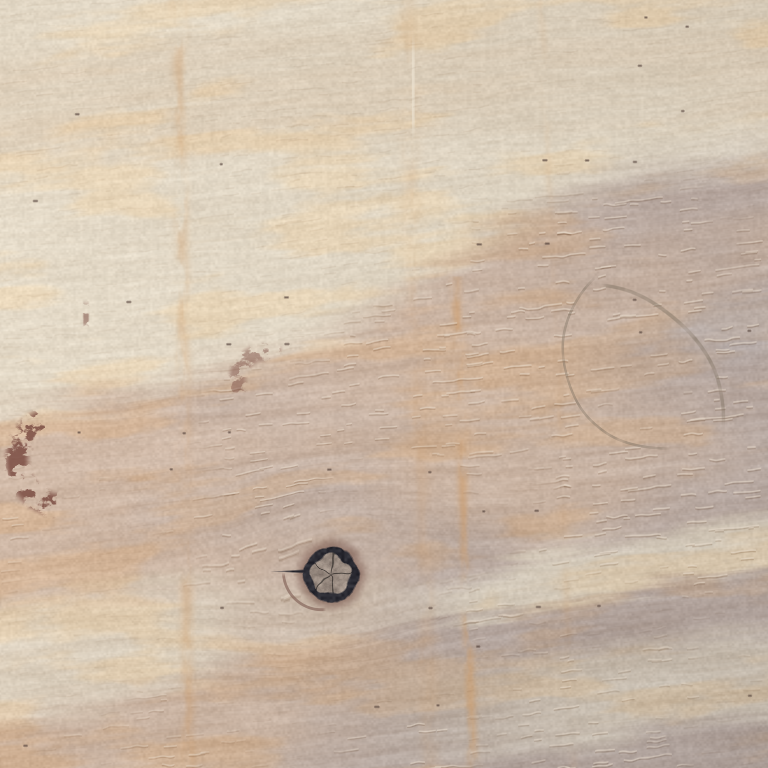
Reproduce this texture procedurally as a Shadertoy shader.

```glsl
// Pale sawn board: cream sapwood over pinkish heartwood, with one dark knot.
// Soft curves give the bands, stretched noise bent round the knot the grain;
// torn fibres, specks, glue lines, stains and pencil arcs lie on top.

float hash(vec2 p) {
    return fract(sin(dot(p, vec2(127.1, 311.7))) * 43758.5453);
}

float noise(vec2 p) {
    vec2 i = floor(p), f = fract(p);
    f = f * f * (3.0 - 2.0 * f);
    return mix(mix(hash(i), hash(i + vec2(1, 0)), f.x),
               mix(hash(i + vec2(0, 1)), hash(i + vec2(1, 1)), f.x), f.y);
}

float fbm(vec2 p) {
    float sum = 0.0, amp = 0.53;
    for (int i = 0; i < 4; i++) {
        sum += amp * noise(p);
        p = p * 2.03 + 17.3;
        amp *= 0.5;
    }
    return sum;
}

// Antialiased inside of a signed distance
float cover(float d) {
    return clamp(0.5 - 0.6 * d * iResolution.y, 0.0, 1.0);
}

// Soft band around a centre line
float band(float d, float halfWidth) {
    return 1.0 - smoothstep(halfWidth * 0.5, halfWidth * 1.3, abs(d));
}

// One random stroke per grid cell, lying along x
float strokes(vec2 p, vec2 grid, float len, float width, float chance) {
    vec2 cell = floor(p * grid) + grid;
    vec2 q = fract(p * grid) - 0.3 - 0.4 * vec2(hash(cell), hash(cell + 5.3));
    q /= grid;
    float halfLen = len * (0.2 + 0.8 * hash(cell + 9.1));
    q.x -= clamp(q.x, -halfLen, halfLen);
    return cover(length(q) - width) * step(hash(cell + 2.7), chance);
}

// Part of a circle, facing the angle "mid", with soft ends
float arc(vec2 q, float radius, float mid, float halfAngle, float width) {
    float turn = acos(clamp(dot(normalize(q + 1e-5), vec2(cos(mid), sin(mid))), -1.0, 1.0));
    return band(length(q) - radius, width) * (1.0 - smoothstep(halfAngle - 0.15, halfAngle, turn));
}

// Broken vertical line of glue, leaning slightly
float glue(vec2 p, float x, float width) {
    float d = (p.x - x - (0.64 - p.y) * 0.06 * x) / width;
    return exp(-d * d) * smoothstep(0.3, 0.75, fbm(p * vec2(60, 22)));
}

void mainImage(out vec4 fragColor, in vec2 fragCoord) {
    vec2 p = fragCoord / iResolution.y;

    // Grain coordinates: tilted, and pushed apart by the knot
    vec2 k = p - vec2(0.431, 0.252);
    float bend = exp(-dot(k * k, vec2(49, 100)));
    vec2 g = vec2(p.x, p.y - 0.1 * p.x - 0.65 * k.y * bend);
    g.y += 0.012 * (fbm(p * 6.0) - 0.5);
    float streak = fbm(g * vec2(5, 75)) - 0.5;
    float fineStreak = fbm(g * vec2(22, 210) + 40.0) - 0.5;
    float cloud = fbm(g * vec2(3, 7) + 8.0) - 0.5;
    float wobble = 0.08 * cloud + 0.04 * streak;

    // Sapwood and heartwood bands
    float edge = p.y - 0.47 - 0.2 * p.x - 0.15 * smoothstep(0.35, 0.85, p.x);
    float soft = mix(0.025, 0.06, p.x);
    float upper = smoothstep(-soft, soft, edge + wobble);
    float lower = band(p.y - 0.13 - 0.17 * p.x + wobble, mix(0.085, 0.03, smoothstep(0.1, 0.6, p.x)));
    lower *= 0.85 - 0.5 * band(k.x, 0.16);
    float corner = band(p.y - 0.02 - 0.11 * p.x + wobble, 0.06) * smoothstep(0.4, 0.8, p.x);
    float cream = max(upper, max(lower, 0.7 * corner));
    float low = 1.0 - smoothstep(0.0, 0.5, p.y);
    float greyness = smoothstep(0.2, 0.85, 0.75 * p.x + 0.25 * low + 0.9 * cloud);
    vec3 heart = mix(vec3(0.80, 0.71, 0.64), vec3(0.735, 0.675, 0.645), greyness);
    vec3 col = mix(heart, vec3(0.875, 0.835, 0.765), cream);
    float topBand = band(p.y - 0.85 - 0.09 * p.x + wobble, 0.08);
    col = mix(col, vec3(0.835, 0.765, 0.675), topBand * (0.45 + 0.9 * streak));

    // Yellow and bluish tints, light falling off to the lower right
    float yellow = smoothstep(0.47, 0.67, fbm(g * vec2(7, 28) + 60.0));
    col += vec3(0.02, -0.01, -0.05) * yellow;
    float blue = band(length(p - vec2(0.95, 0.6)), 0.08) + band(length(p - vec2(0.35, 0.06)), 0.09);
    col = mix(col, vec3(0.71, 0.69, 0.70), 0.45 * blue * smoothstep(-0.25, 0.1, cloud));
    col *= 1.025 - 0.05 * p.x - 0.07 * low * (0.4 + 0.6 * p.x);

    // Grain and surface tooth
    col += vec3(0.075, 0.09, 0.1) * streak * (1.0 - 0.5 * upper);
    col += vec3(0.06, 0.07, 0.08) * fineStreak;
    col += 0.045 * (noise(p * 330.0) - 0.5) + 0.03 * (noise(p * 170.0) - 0.5);

    // Glue lines and a pale scratch
    float lines = 0.55 * glue(p, 0.237, 0.009) + 0.25 * glue(p, 0.54, 0.012) + 0.2 * glue(p, 0.72, 0.006);
    lines += 0.9 * glue(p, 0.593, 0.007) * cover(p.y - 0.64);
    col = mix(col, vec3(0.80, 0.61, 0.42), 0.65 * lines);
    float scratch = band(p.x - 0.538, 0.002) * band(p.y - 0.885, 0.06);
    col = mix(col, vec3(0.92, 0.88, 0.81), 0.75 * scratch);

    // Torn fibres with a thin shadow below, mostly on the heartwood
    vec2 f = g + vec2(0, 0.003 * noise(p * vec2(90, 30)));
    float rough = (1.0 - 0.85 * upper) * smoothstep(0.35, 0.6, fbm(p * 6.0 + 3.0));
    for (float n = 0.0; n < 3.0; n++) {
        vec2 grid = vec2(9.0 + 8.0 * n, 48.0 + 14.0 * n);
        float len = 0.035 / (1.0 + n);
        float shade = strokes(f + vec2(0, 0.002), grid, len, 0.0007, 0.3);
        col *= 1.0 - vec3(0.11, 0.14, 0.17) * shade * (0.25 + rough);
        col = mix(col, vec3(0.90, 0.85, 0.79), 0.7 * rough * strokes(f, grid, len, 0.0007, 0.3));
    }
    col = mix(col, vec3(0.36, 0.29, 0.26), 0.75 * strokes(p, vec2(15, 17), 0.002, 0.0013, 0.13));

    // Reddish brown stains and pencil arcs
    float stain = arc(p - vec2(0.08, 0.4), 0.058, 3.2, 1.5, 0.016);
    stain += 0.55 * arc(p - vec2(0.345, 0.505), 0.036, 2.4, 1.4, 0.012);
    stain += 0.6 * band(p.x - 0.112, 0.004) * band(p.y - 0.59, 0.016);
    stain *= smoothstep(0.48, 0.6, fbm(p * vec2(75, 95)));
    col = mix(col, vec3(0.48, 0.30, 0.26), 0.85 * stain);
    vec2 w = p + 0.008 * (noise(p * 14.0) - 0.5);
    float pencil = arc(w - vec2(0.865, 0.545), 0.13, 3.55, 1.25, 0.0018);
    pencil += arc(w - vec2(0.77, 0.46), 0.17, 0.7, 0.85, 0.0025);
    col = mix(col, vec3(0.50, 0.45, 0.39), 0.55 * pencil * (0.4 + 0.6 * noise(p * 120.0)));

    // Knot: stained halo, side crack, black bark ring, cracked grey core
    float a = atan(k.y, k.x);
    float r = length(k) + 0.007 * (fbm(k * 60.0 + 20.0) - 0.5);
    float halo = 1.0 - smoothstep(0.034, 0.052, r);
    halo += arc(k + vec2(0.012, -0.004), 0.05, 4.0, 0.85, 0.002);
    col = mix(col, vec3(0.48, 0.35, 0.31), 0.6 * min(halo, 1.0));
    float crack = cover(abs(k.y - 0.004) - 0.07 * (k.x + 0.066)) * step(k.x, 0.0);
    float bark = max(cover(r - 0.036), crack);
    col = mix(col, vec3(0.17, 0.17, 0.2) + 0.12 * (noise(k * 260.0) - 0.5), bark);
    vec3 core = mix(vec3(0.46, 0.41, 0.38), vec3(0.76, 0.70, 0.65), fbm(k * 150.0 + 30.0));
    float split = abs(sin(a * 2.5 + 1.5 * (noise(k * 90.0) - 0.5))) * r;
    core *= mix(0.5, 1.0, smoothstep(0.0, 0.004, split));
    col = mix(col, core, cover(r - 0.026 - 0.002 * sin(a * 5.0)));

    fragColor = vec4(col, 1);
}
```
